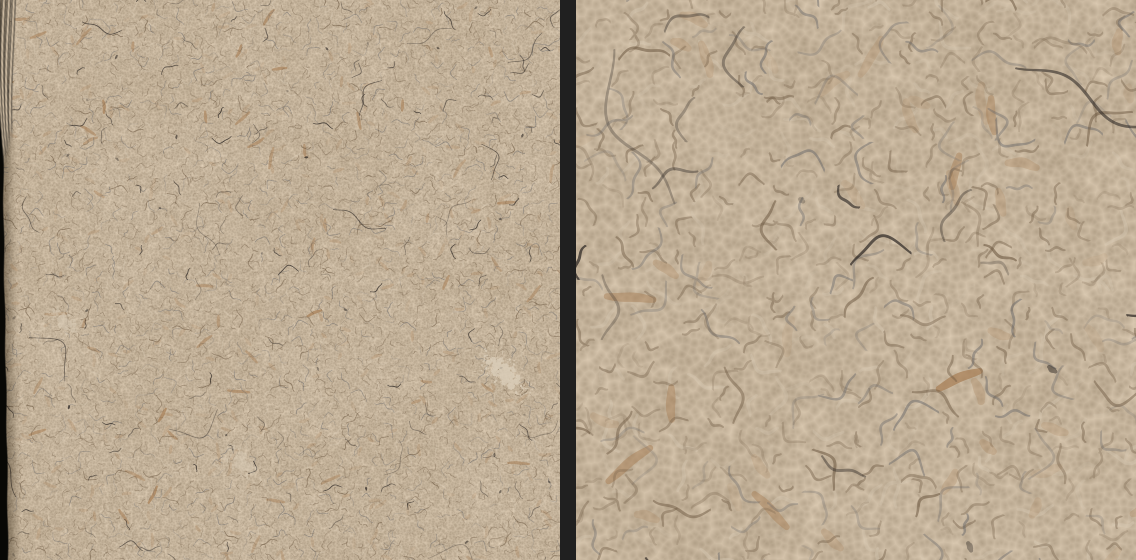
Left, the full canvas; right, a detail of the centre.
A Shadertoy shader for this texture:

```glsl
const vec3 PAPER = vec3(0.770, 0.702, 0.607);
const vec3 PALE = vec3(0.86, 0.81, 0.73);
const vec3 CHIP = vec3(0.66, 0.50, 0.34);
const vec3 BROWN = vec3(0.42, 0.34, 0.25);
const vec3 SLATE = vec3(0.40, 0.40, 0.41);
const vec3 INK = vec3(0.15, 0.13, 0.12);
const vec3 VOID = vec3(0.03, 0.03, 0.02);

vec4 hash4(vec2 cell) {
    vec4 v = fract(cell.xyxy * vec4(0.1031, 0.1030, 0.0973, 0.1099));
    v += dot(v, v.wzxy + 33.33);
    return fract((v.xxyz + v.yzzw) * v.zywx);
}

// Distance to the nearest scattered point, centred near zero
float cellular(vec2 p) {
    vec2 cell = floor(p);
    float nearest = 2.0;
    for (int j = -1; j <= 1; j++)
    for (int i = -1; i <= 1; i++) {
        vec2 c = cell + vec2(i, j);
        nearest = min(nearest, distance(p, c + hash4(c + 71.0).xy));
    }
    return nearest - 0.45;
}

float blotches(vec2 p) {
    float sum = 0.0, gain = 0.5;
    for (int i = 0; i < 4; i++) {
        p = mat2(0.8, 0.6, -0.6, 0.8) * p * 1.7 + 2.3;
        sum += gain * sin(p.x + 1.4 * sin(p.y)) * sin(p.y + 0.8 * sin(p.x));
        gain *= 0.7;
    }
    return sum;
}

// Coverage of scattered bent fibres; lengths and widths in canvas units
float fibres(vec2 p, float cells, float halfLength, float halfWidth, float bend, float density, float seed) {
    float pixel = 1.0 / iResolution.y;
    vec2 cell = floor(p * cells);
    float cover = 0.0;
    for (int j = -1; j <= 1; j++)
    for (int i = -1; i <= 1; i++) {
        vec2 c = cell + vec2(i, j);
        vec4 place = hash4(c + seed * 17.0);
        vec4 form = hash4(c + seed * 17.0 + 203.0);
        if (place.w > density) continue;
        float angle = 6.2832 * place.z;
        vec2 axis = vec2(cos(angle), sin(angle));
        vec2 q = p - (c + place.xy) / cells;
        q = vec2(dot(q, axis), dot(q, vec2(-axis.y, axis.x)));
        float size = halfLength * mix(0.35, 1.0, form.x);
        float x = clamp(q.x / size, -1.0, 1.0);
        float curl = bend * (form.y * 2.0 - 1.0);
        float phase = 6.2832 * form.w;
        float curve = curl * x * x + 0.16 * bend * sin(4.0 * x + phase);
        float slope = 2.0 * curl * x + 0.64 * bend * cos(4.0 * x + phase);
        float across = (q.y - size * curve) / sqrt(1.0 + slope * slope);
        float d = length(vec2(max(abs(q.x) - size, 0.0), across));
        float w = halfWidth * mix(1.0, 0.65, x * x);
        float line = 1.0 - smoothstep(w - 0.6 * pixel, w + 0.6 * pixel, d);
        cover = max(cover, line * mix(0.3, 1.0, form.z));
    }
    return cover;
}

// Ragged pale scrape around a centre
float scuff(vec2 p, vec2 centre, float radius) {
    vec2 q = p - centre;
    float ragged = length(q + 0.35 * q.yx) / radius + 1.1 * cellular(p * 90.0) + 0.6 * cellular(p * 210.0);
    return 1.0 - smoothstep(0.45, 0.85, ragged);
}

vec3 pulp(vec2 p) {
    float grain = 0.10 * cellular(p * 230.0) + 0.06 * cellular(p * 105.0 + 9.0) + 0.035 * cellular(p * 34.0);
    return PAPER + grain + 0.014 * blotches(p * 9.0) * vec3(0.9, 1.0, 1.15);
}

vec3 addFibres(vec3 col, vec2 p) {
    col = mix(col, PALE, 0.35 * fibres(p, 48.0, 0.012, 0.0011, 0.6, 0.6, 1.0));
    col = mix(col, CHIP, 0.30 * fibres(p, 30.0, 0.011, 0.0030, 0.2, 0.35, 2.0));
    col = mix(col, CHIP, 0.75 * fibres(p, 17.0, 0.019, 0.0028, 0.1, 0.20, 3.0));
    col = mix(col, BROWN, 0.42 * fibres(p, 62.0, 0.009, 0.0008, 0.8, 0.75, 4.0));
    col = mix(col, SLATE, 0.50 * fibres(p, 36.0, 0.016, 0.0008, 0.9, 0.60, 5.0));
    col = mix(col, BROWN, 0.60 * fibres(p, 27.0, 0.017, 0.0009, 0.7, 0.45, 6.0));
    col = mix(col, INK, 0.75 * fibres(p, 17.0, 0.019, 0.0009, 0.7, 0.40, 7.0));
    col = mix(col, INK, 0.65 * fibres(p, 6.0, 0.055, 0.0009, 0.8, 0.45, 8.0));
    return mix(col, INK, 0.75 * fibres(p, 15.0, 0.003, 0.0018, 0.3, 0.18, 9.0));
}

// Dark gap and shaded bend along the left border
vec3 addSpine(vec3 col, vec2 p) {
    float pixel = 1.0 / iResolution.y;
    float edge = mix(0.014, 0.006, smoothstep(0.0, 0.72, p.y)) + 0.0008 * sin(p.y * 47.0);
    edge *= 1.0 - smoothstep(0.72, 0.80, p.y);
    float bendShade = smoothstep(edge - 0.004, edge + 0.027, p.x);
    col *= mix(vec3(0.68, 0.66, 0.62), vec3(1.0), bendShade);
    return mix(VOID, col, smoothstep(edge - pixel, edge + pixel, p.x));
}

// Loose binding threads at the upper left
vec3 addThreads(vec3 col, vec2 p) {
    float pixel = 1.0 / iResolution.y;
    for (int i = 0; i < 4; i++) {
        float k = float(i);
        float x = 0.001 + 0.0065 * k + 0.005 * sin(p.y * 12.0 + 0.5 * k) + 0.012 * (1.0 - p.y);
        float d = abs(p.x - x);
        float span = smoothstep(0.70 + 0.014 * k, 0.75 + 0.014 * k, p.y);
        float twist = 0.05 * sin(p.y * 420.0 + (p.x - x) * 900.0);
        vec3 thread = PAPER * (1.0 + twist - 0.45 * smoothstep(0.0, 0.0035, d));
        col *= 1.0 - 0.4 * span * (1.0 - smoothstep(0.002, 0.006, d));
        col = mix(col, thread, span * (1.0 - smoothstep(0.003 - pixel, 0.003 + pixel, d)));
    }
    return col;
}

void mainImage(out vec4 fragColor, in vec2 fragCoord) {
    vec2 p = fragCoord / iResolution.y;
    vec3 col = addFibres(pulp(p), p);
    float scrapes = scuff(p, vec2(0.90, 0.335), 0.034);
    scrapes = max(scrapes, 0.6 * scuff(p, vec2(0.115, 0.425), 0.022));
    scrapes = max(scrapes, 0.5 * scuff(p, vec2(0.43, 0.175), 0.028));
    col = mix(col, PALE, 0.8 * scrapes);
    col = addThreads(addSpine(col, p), p);
    fragColor = vec4(clamp(col, 0.0, 1.0), 1.0);
}
```
